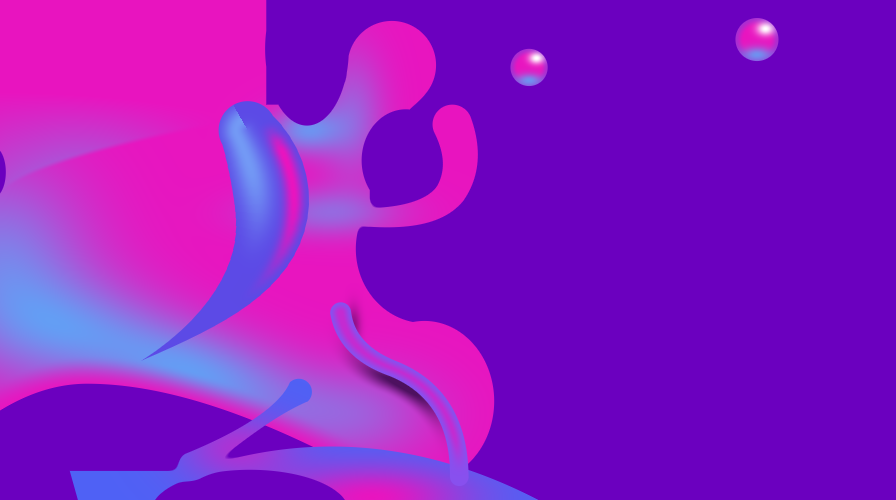
A WebGL 1 fragment shader for this background:

```glsl
precision highp float;
uniform vec2 u_resolution;

const float SCALE = 4.3;   // canvas height in design units
const int STEPS = 24;      // pieces per curve
const vec3 PURPLE = vec3(0.42, 0.0, 0.75);
const vec3 PINK = vec3(0.91, 0.08, 0.75);
const vec3 SKY = vec3(0.36, 0.65, 0.97);
const vec3 INDIGO = vec3(0.36, 0.29, 0.90);
const vec3 AZURE = vec3(0.45, 0.60, 0.96);
const vec3 COBALT = vec3(0.31, 0.38, 0.96);
const vec3 SHADOW = vec3(0.22, 0.04, 0.30);
const vec2 BUBBLE_A = vec2(4.55, 3.72);
const vec2 BUBBLE_B = vec2(6.51, 3.96);

float bump(float x) { return exp(-x * x); }

float glow(vec2 p, vec2 center, vec2 radii) {
  return bump(length((p - center) / radii));
}

float fill(float d) {
  return clamp(0.5 - d * u_resolution.y / SCALE, 0.0, 1.0);
}

float smoothMin(float a, float b, float k) {
  float h = max(k - abs(a - b), 0.0) / k;
  return min(a, b) - h * h * k * 0.25;
}

float ellipse(vec2 p, vec2 center, vec2 radii) {
  vec2 q = (p - center) / radii;
  float k = length(q);
  return k * (k - 1.0) / max(length(q / radii), 0.001);
}

// Quadratic curve: distance, position along it, signed side
vec3 curve(vec2 p, vec2 a, vec2 b, vec2 c) {
  vec3 best = vec3(100.0, 0.0, 0.0);
  vec2 start = a;
  for (int i = 1; i <= STEPS; i++) {
    float t = float(i) / float(STEPS);
    vec2 end = mix(mix(a, b, t), mix(b, c, t), t);
    vec2 q = p - start, v = end - start;
    float h = clamp(dot(q, v) / dot(v, v), 0.0, 1.0);
    float d = length(q - v * h);
    float side = sign(v.x * q.y - v.y * q.x);
    if (d < best.x) best = vec3(d, t - (1.0 - h) / float(STEPS), side * d);
    start = end;
  }
  return best;
}

float stroke(vec2 p, vec2 a, vec2 b, vec2 c, float ra, float rb) {
  vec3 k = curve(p, a, b, c);
  return k.x - mix(ra, rb, k.y);
}

// Lower edge of the large fluid mass
float floorHeight(float x) {
  float d = x - 0.75;
  return 1.0 - (d < 0.0 ? 0.41 * d * d : 0.2 * d * d / (1.0 + 0.2 * d));
}

float fluidMass(vec2 p) {
  float d = min(p.x - 2.29, max(p.x - 3.18, p.y - 3.4));
  d = min(d, max(p.x - 3.66, p.y - 2.16));
  d = min(d, stroke(p, vec2(3.38, 3.74), vec2(3.2, 3.3), vec2(2.7, 2.85), 0.24, 0.36));
  d = smoothMin(d, length(p - vec2(3.37, 3.74)) - 0.38, 0.12);
  // Hollows
  d = max(d, -ellipse(p, vec2(2.64, 3.88), vec2(0.36, 0.66)));
  d = max(d, -ellipse(p, vec2(3.49, 2.92), vec2(0.38, 0.44)));
  d = max(d, -ellipse(p, vec2(3.66, 2.16), vec2(0.6, 0.64)));
  d = max(d, -ellipse(p, vec2(-0.06, 2.82), vec2(0.11, 0.22)));
  // Bulge and curled finger
  d = min(d, ellipse(p, vec2(3.65, 0.85), vec2(0.6, 0.69)));
  float finger = min(
    stroke(p, vec2(3.89, 3.23), vec2(4.03, 2.9), vec2(3.88, 2.65), 0.17, 0.13),
    stroke(p, vec2(3.88, 2.65), vec2(3.72, 2.42), vec2(3.18, 2.43), 0.13, 0.08));
  d = smoothMin(d, finger, 0.1);
  return max(d, floorHeight(p.x) - p.y);
}

vec3 fluidColor(vec2 p) {
  float foldLow = 2.62 + 0.63 * pow(clamp(p.x / 1.9, 0.0, 1.0), 0.6);
  float foldHigh = 3.5 - 0.05 * p.x * p.x;
  float below = 1.0 - smoothstep(-0.03, 0.03, p.y - foldLow);
  float blue = 0.7 * glow(p, vec2(0.0, 2.05), vec2(0.75, 0.8));
  blue += 0.5 * glow(p, vec2(0.55, 1.45), vec2(0.75, 0.5));
  vec2 q = p - vec2(1.72, 1.08);
  q = vec2(q.x * 0.95 - q.y * 0.31, q.x * 0.31 + q.y * 0.95);
  blue += 0.9 * glow(q, vec2(0.0), vec2(1.0, 0.4));
  blue += 0.4 * glow(p, vec2(3.1, 0.75), vec2(0.65, 0.4));
  blue *= below * smoothstep(-0.05, 0.25, p.y - floorHeight(p.x));
  float fold = clamp((foldHigh - p.y) / max(foldHigh - foldLow, 0.05), 0.0, 1.0);
  blue += 0.42 * fold * (1.0 - below) * (1.0 - smoothstep(0.4, 1.95, p.x));
  // Cool light on the neck and finger root
  blue += 0.8 * glow(p, vec2(2.62, 3.18), vec2(0.3, 0.2));
  blue += 0.5 * glow(p, vec2(3.03, 3.3), vec2(0.28, 0.55));
  blue += 0.55 * glow(p, vec2(2.8, 2.47), vec2(0.6, 0.2));
  return mix(PINK, SKY, clamp(blue, 0.0, 1.0));
}

float squiggle(vec2 p) {
  return min(
    stroke(p, vec2(2.93, 1.61), vec2(2.98, 1.28), vec2(3.38, 1.13), 0.09, 0.07),
    stroke(p, vec2(3.38, 1.13), vec2(3.95, 0.9), vec2(3.95, 0.2), 0.07, 0.08));
}

float ribbon(vec2 p) {
  float band = p.y - 0.46 + 0.145 * (p.x - 2.85) * (p.x - 2.85);
  float plate = max(max(p.y - 0.25, p.x - 1.75), 0.67 - 0.28 * p.y - p.x);
  float d = max(min(band, plate), -ellipse(p, vec2(2.15, -0.1), vec2(0.85, 0.36)));
  vec3 spur = curve(p, vec2(2.57, 0.93), vec2(2.35, 0.72), vec2(1.65, 0.3));
  float waist = spur.y - 0.5;
  return smoothMin(d, spur.x - 0.05 - 0.25 * waist * waist, 0.1);
}

void main() {
  vec2 p = gl_FragCoord.xy / u_resolution.y * SCALE;
  float mass = fill(fluidMass(p));
  vec3 color = mix(PURPLE, fluidColor(p), mass);

  // Soft shade under the squiggle
  float shade = 1.0 - smoothstep(-0.08, 0.07, squiggle(p + vec2(0.03, 0.09)));
  shade *= glow(p, vec2(3.48, 1.0), vec2(0.45, 0.35));
  shade += 0.5 * glow(p, vec2(3.04, 1.5), vec2(0.06, 0.16));
  color = mix(color, SHADOW, min(shade, 0.85) * mass);

  // Large curved droplet
  vec3 drop = curve(p, vec2(2.13, 3.18), vec2(2.82, 2.05), vec2(1.22, 1.2));
  float t = drop.y;
  float radius = (1.0 - t) * (0.25 + 0.95 * t - 0.9 * t * t);
  float side = drop.z / max(radius, 0.01);
  vec3 skin = mix(INDIGO, AZURE, bump((side + 0.4) / 0.45) * (1.0 - smoothstep(0.1, 0.6, t)));
  float stripe = bump((side - 0.6) / 0.24) * smoothstep(0.0, 0.12, t);
  skin = mix(skin, PINK, stripe * (1.0 - smoothstep(0.25, 0.7, t)));
  color = mix(color, skin, fill(drop.x - radius));

  // Ribbon with its spur
  float band = ribbon(p);
  float warm = glow(p, vec2(3.2, 0.02), vec2(0.8, 0.27));
  warm += 0.6 * glow(p, vec2(2.05, 0.45), vec2(0.5, 0.3));
  color = mix(color, mix(COBALT, PINK, min(warm, 1.0)), fill(band));

  // Squiggle with a cool rim
  float line = squiggle(p);
  float core = smoothstep(0.0, 0.08, -line) * smoothstep(0.2, 0.6, p.y);
  color = mix(color, mix(INDIGO + 0.08, PINK, 0.2 + 0.5 * core), fill(line));

  // Glossy bubbles
  for (int i = 0; i < 2; i++) {
    float size = i == 0 ? 0.16 : 0.185;
    vec2 q = (p - (i == 0 ? BUBBLE_A : BUBBLE_B)) / size;
    vec3 pearl = mix(PINK, INDIGO, 0.45 * smoothstep(0.6, 1.0, length(q)));
    pearl = mix(pearl, SKY, 0.85 * glow(q, vec2(0.0, -0.7), vec2(0.7, 0.35)));
    pearl = mix(pearl, vec3(1.0), glow(q, vec2(0.4, 0.5), vec2(0.4, 0.3)));
    color = mix(color, pearl, fill((length(q) - 1.0) * size));
  }
  gl_FragColor = vec4(color, 1.0);
}
```
